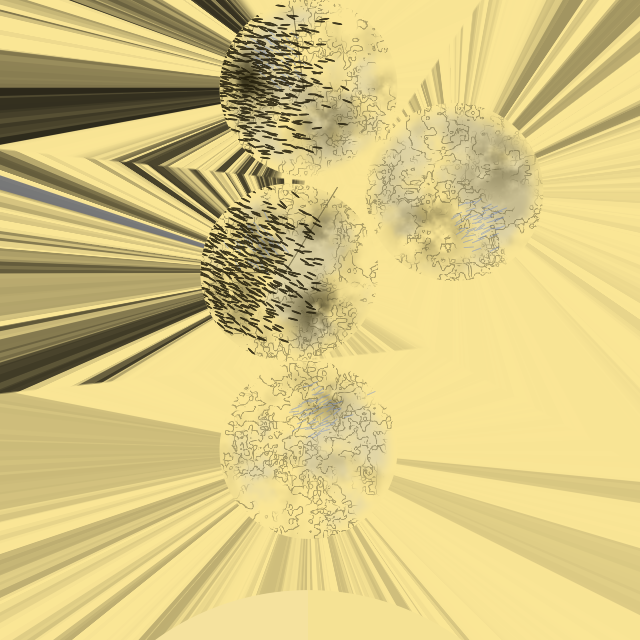
Write a Shadertoy shader that draws this background.

```glsl
// Four inky discs on yellow paper, each owning one Voronoi cell of the canvas.
// Radial bands run outward from each rim; the discs hold noise smoke,
// curly hair lines and short pen strokes.
#define PAPER vec3(.98, .90, .585)
#define INK vec3(.13, .11, .04)
#define SMOKE vec3(.37, .34, .21)
#define HAZE vec3(.84, .81, .68)
#define BLUE vec3(.42, .53, .82)
#define SLATE vec3(.43, .44, .47)
#define RADIUS .139
#define LAYERS 5

const vec2 CENTRES[4] = vec2[4](vec2(.482, .863), vec2(.452, .574),
  vec2(.71, .7), vec2(.482, .297));
// Fans of random bands: cell, direction in degrees, half width, darkness
const vec4 FANS[11] = vec4[11](
  vec4(0, 158, 34, .78), vec4(0, 225, 30, .7), vec4(1, 172, 26, .6),
  vec4(1, 118, 42, .72), vec4(1, 200, 14, .75), vec4(1, 305, 28, .12),
  vec4(2, 110, 38, .25), vec4(2, 42, 26, .35), vec4(2, 345, 38, .07),
  vec4(3, 205, 38, .24), vec4(3, 280, 38, .17));
// Even wedges, same layout; negative darkness means slate
const vec4 WEDGES[9] = vec4[9](
  vec4(0, 185.3, 5.2, .77), vec4(0, 176.5, 3.5, .45), vec4(1, 162.7, 1.3, -.9),
  vec4(1, 184.5, 4, .3), vec4(1, 195, 2, .55), vec4(2, 39, 2, .25),
  vec4(3, 180, 11, .18), vec4(3, 352.7, 1.8, .13), vec4(3, 338.5, 5, .12));
// Smoke puffs: position, radius, density
const vec4 PUFFS[10] = vec4[10](
  vec4(.384, .876, .04, .95), vec4(.508, .811, .05, .45), vec4(.603, .863, .022, .4),
  vec4(.497, .512, .045, .75), vec4(.501, .645, .04, .45), vec4(.371, .531, .045, .5),
  vec4(.41, .629, .04, .55), vec4(.781, .74, .06, .4), vec4(.671, .648, .055, .4),
  vec4(.508, .378, .03, .55));

float hash(vec2 p) {
  vec3 q = fract(p.xyx * vec3(.1031, .103, .0973));
  q += dot(q, q.yzx + 33.33);
  return fract((q.x + q.y) * q.z);
}

float noise(vec2 p) {
  vec2 i = floor(p), f = fract(p);
  f *= f * (3. - 2. * f);
  return mix(mix(hash(i), hash(i + vec2(1, 0)), f.x),
             mix(hash(i + vec2(0, 1)), hash(i + 1.), f.x), f.y);
}

float fbm(vec2 p) {
  float sum = 0., amp = .5;
  for (int i = 0; i < 4; i++) { sum += amp * noise(p); p = p * 2.03 + 17.; amp *= .5; }
  return sum;
}

float segment(vec2 p, vec2 a, vec2 b) {
  vec2 d = b - a;
  return length(p - a - d * clamp(dot(p - a, d) / dot(d, d), 0., 1.));
}

// Random steps of uneven width along an angle
float bands(float deg, float width, float seed, float blur) {
  float u = deg / width, i = floor(u), edge = .1 + .8 * hash(vec2(i, seed + 7.));
  blur /= width;
  return mix(hash(vec2(i, seed)), hash(vec2(i + 1., seed)),
             smoothstep(edge - blur, edge + blur, u - i));
}

// Radial bands of one cell
vec3 rays(int cell, vec2 uv) {
  vec2 p = uv - CENTRES[cell];
  float r = length(p), deg = mod(degrees(atan(p.y, p.x)), 360.), seed = float(cell) * 31. + 5.;
  float blur = degrees(.7 / (iResolution.y * max(r, .05))), fine = bands(deg, .9, seed + 3., blur);
  float tone = smoothstep(.28, .78, .6 * bands(deg, 2.6, seed, blur) + .4 * fine);
  float dark = .008 * tone, slate = 0.;
  for (int i = 0; i < 11; i++) {
    vec4 f = FANS[i];
    float off = abs(mod(deg - f.y + 180., 360.) - 180.);
    if (int(f.x) == cell) dark = max(dark, f.w * tone * (1. - smoothstep(.7 * f.z, f.z, off)));
  }
  for (int i = 0; i < 9; i++) {
    vec4 w = WEDGES[i];
    if (int(w.x) != cell) continue;
    float cover = 1. - smoothstep(w.z - blur, w.z + blur, abs(deg - w.y));
    if (w.w < 0.) slate = -cover * w.w;
    else dark = mix(dark, w.w * (.8 + .3 * fine), cover);
  }
  vec3 col = mix(PAPER * (1. - dark), SLATE, slate);
  return mix(PAPER, col, smoothstep(-.001, .001, r - RADIUS));
}

// Tapered strokes on a turned grid, thinning out from the origin
float strokes(vec2 p, float angle, vec2 grid, float thick, float reach, float seed) {
  float c = cos(angle), s = sin(angle);
  vec2 shift = seed * vec2(.0137, .0071);
  p = mat2(c, -s, s, c) * p + shift;
  vec2 id = floor(p / grid), jitter = vec2(hash(id + seed), hash(id + seed + 41.)) - .5;
  vec2 mid = (id + .5 + jitter * vec2(.4, .5)) * grid, d = p - mid;
  d.y += d.x * .35 * (hash(id + seed + 83.) - .5);
  float chance = .9 - .9 * smoothstep(.15 * reach, reach, length(mid - shift));
  float taper = 1. - smoothstep(.1, .3, abs(d.x) / grid.x);
  float cover = 1. - smoothstep(0., 1. / iResolution.y, abs(d.y) - thick * taper);
  return cover * smoothstep(0., .2, taper) * step(hash(id + seed + 127.), chance);
}

// Curly noise contours, broken up by a second noise
float hairs(vec2 uv, float scale) {
  float n = noise(uv * scale + 1.5 * vec2(noise(uv * 130.), noise(uv * 130. + 50.)));
  float px = abs(n - .5) / max(fwidth(n), .0001);
  return (1. - smoothstep(0., .0004 * iResolution.y + .6, px)) * smoothstep(.4, .65, noise(uv * 26. + scale));
}

void mainImage(out vec4 fragColor, in vec2 fragCoord) {
  vec2 uv = fragCoord / iResolution.xy;
  // Two nearest discs, blended across their border
  int near = 0, next = 0;
  float d1 = 9., d2 = 9.;
  for (int i = 0; i < 4; i++) {
    float d = distance(uv, CENTRES[i]);
    if (d < d1) { d2 = d1; next = near; d1 = d; near = i; }
    else if (d < d2) { d2 = d; next = i; }
  }
  vec2 c = CENTRES[near];
  float border = (d2 * d2 - d1 * d1) / (2. * distance(c, CENTRES[next])) * iResolution.y;
  vec3 col = mix(rays(next, uv), rays(near, uv), .5 + .5 * min(border, 1.));
  // Pale arc at the foot
  float arc = 1. - smoothstep(-.001, .001, distance(uv, vec2(.482, -.329)) - .407);
  col = mix(col, vec3(.96, .885, uv.x < .482 ? .62 : .58), arc);
  // Haze and smoke
  float disc = 1. - smoothstep(-.001, .001, d1 - RADIUS);
  float soft = 1. - smoothstep(.75, 1., d1 / RADIUS);
  float cloud = smoothstep(.15, .65, fbm(uv * 36.)), smoke = .2 * smoothstep(.45, .75, fbm(uv * 15. + 9.));
  col = mix(col, HAZE, .7 * soft * smoothstep(.35, .62, fbm(uv * 13. + 3.)));
  for (int i = 0; i < 10; i++) {
    float d = distance(uv, PUFFS[i].xy) / PUFFS[i].z;
    smoke = max(smoke, 1.3 * PUFFS[i].w * exp(-d * d) * cloud);
  }
  col = mix(col, SMOKE, smoke * mix(soft, disc, .6));
  // Hair lines and long cracks
  col = mix(col, SMOKE, .5 * disc * max(hairs(uv, 52.), hairs(uv + 3., 78.)));
  vec2 bend = vec2(.445, .574);
  float crack = min(segment(uv, vec2(.457, .99), vec2(.475, .857)),
    min(segment(uv, vec2(.527, .707), bend), segment(uv, bend, vec2(.35, .574))));
  col = mix(col, SMOKE, .6 - .6 * smoothstep(.0002, .0017, crack));
  // Blue scratches, and black strokes on the left discs
  vec2 p = uv - c, spot = near == 2 ? vec2(.04, -.05) : near == 3 ? vec2(.01, .06) : vec2(-.05, .045);
  float blue = 0., ink = 0.;
  for (int i = 0; i < LAYERS; i++) {
    float k = float(i + 7 * near), lean = (near == 0 ? -.42 : -.62) + .1 * float(i);
    blue = max(blue, strokes(p - spot, near > 1 ? -lean : lean - .4, vec2(.03, .011), .0001, .055, k + 40.));
    if (near < 2) ink = max(ink, strokes(p + vec2(.09, -.01), lean, vec2(.03, .0095), .0008, .17, k));
  }
  col = mix(col, BLUE, .4 * blue * disc);
  fragColor = vec4(mix(col, INK, .85 * ink * disc), 1.);
}
```
